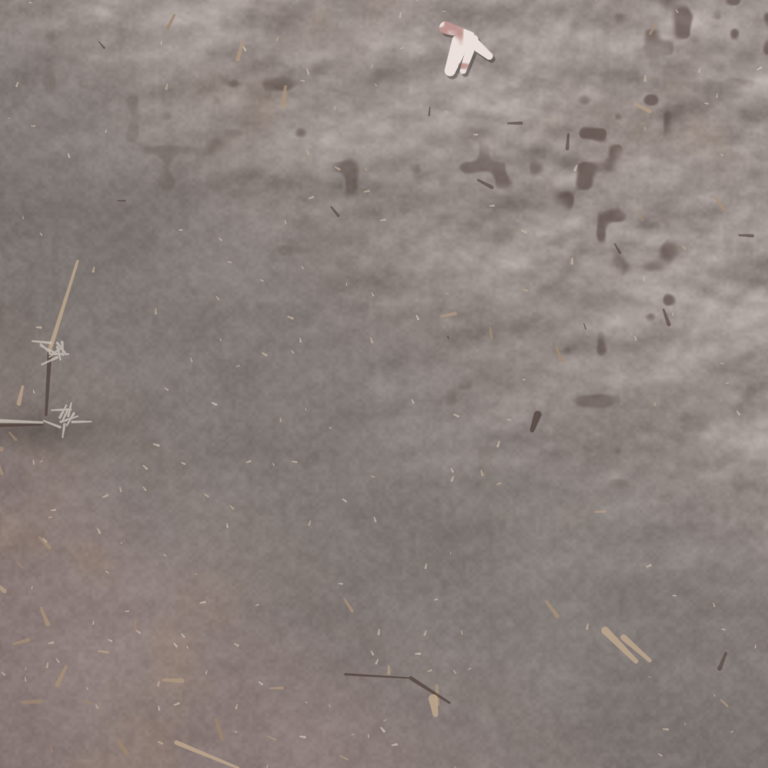
Reproduce this texture procedurally as a three.js fragment shader.

```glsl
varying vec2 vUv;

const vec3 WET_MUD = vec3(0.490, 0.463, 0.448);
const vec3 DRY_MUD = vec3(0.602, 0.561, 0.546);
const vec3 ROSY_MUD = vec3(0.548, 0.490, 0.480);
const vec3 OCHRE = vec3(0.60, 0.51, 0.42);
const vec3 STRAW = vec3(0.74, 0.65, 0.55);
const vec3 PALE = vec3(0.80, 0.77, 0.73);
const vec3 BARK = vec3(0.32, 0.26, 0.24);
const vec3 PAPER = vec3(0.92, 0.88, 0.86);
const vec3 RUST = vec3(0.62, 0.38, 0.36);
const vec2 SLOPE_DIR = vec2(0.58, 0.81);
const vec2 LIGHT_STEP = vec2(-0.004, 0.007);
const float RELIEF = 0.62;
const float GRAIN = 0.036;
const float MOTTLE = 0.085;
const float EDGE = 0.0013;

float hash(vec2 p) {
  return fract(sin(dot(p, vec2(127.1, 311.7))) * 43758.5453);
}

float noise(vec2 p) {
  vec2 i = floor(p), f = fract(p);
  f = f * f * (3.0 - 2.0 * f);
  return mix(mix(hash(i), hash(i + vec2(1, 0)), f.x),
             mix(hash(i + vec2(0, 1)), hash(i + vec2(1, 1)), f.x), f.y);
}

float fbm(vec2 p) {
  float sum = 0.0, amp = 0.5;
  for (int i = 0; i < 5; i++) {
    sum += amp * noise(p);
    p = mat2(1.6, 1.2, -1.2, 1.6) * p + 7.3;
    amp *= 0.5;
  }
  return sum;
}

// Soft coverage of a rounded line from a to b
float stroke(vec2 p, vec2 a, vec2 b, float radius) {
  vec2 ab = b - a;
  float t = clamp(dot(p - a, ab) / dot(ab, ab), 0.0, 1.0);
  float d = length(p - a - ab * t) - radius * (1.0 - 0.4 * t);
  return 1.0 - smoothstep(-EDGE, EDGE, d);
}

// Scattered slivers: x is coverage, y a random tone
vec2 slivers(vec2 p, float cells, float size, float width, float density, float seed) {
  vec2 result = vec2(0.0, 0.5), base = floor(p * cells);
  for (int y = -1; y <= 1; y++) {
    for (int x = -1; x <= 1; x++) {
      vec2 id = base + vec2(x, y), key = id + seed;
      vec2 centre = (id + vec2(hash(key + 3.1), hash(key + 8.7))) / cells;
      float angle = 2.4 + 2.6 * (hash(key + 5.3) - 0.5);
      float scale = 0.3 + 0.7 * hash(key + 1.9);
      vec2 arm = size * scale * vec2(cos(angle), sin(angle));
      float cover = step(hash(key), density) * stroke(p, centre - arm, centre + arm, width * scale);
      if (cover > result.x) result = vec2(cover, hash(key + 6.4));
    }
  }
  return result;
}

// Frayed fibres spreading from one point
float fray(vec2 p, vec2 root, float seed) {
  float cover = 0.0;
  for (int i = 0; i < 9; i++) {
    float k = float(i) + seed;
    vec2 start = root + 0.026 * (vec2(hash(vec2(k, 1.0)), hash(vec2(k, 2.0))) - 0.5);
    float angle = 6.28 * hash(vec2(k, 3.0));
    vec2 tip = start + 0.024 * vec2(cos(angle), 0.7 * sin(angle));
    cover = max(cover, stroke(p, start, tip, 0.0018));
  }
  return cover;
}

float scrap(vec2 p) {
  float s = stroke(p, vec2(0.600, 0.945), vec2(0.586, 0.908), 0.012);
  s = max(s, stroke(p, vec2(0.580, 0.964), vec2(0.613, 0.954), 0.008));
  s = max(s, stroke(p, vec2(0.616, 0.948), vec2(0.603, 0.908), 0.007));
  return max(s, stroke(p, vec2(0.614, 0.946), vec2(0.637, 0.927), 0.008));
}

void main() {
  vec2 p = vUv;
  float rise = dot(p, SLOPE_DIR) + 0.22 * (fbm(p * 3.0) - 0.48);
  float dry = smoothstep(0.56, 1.02, rise);
  float rosy = 1.0 - smoothstep(0.18, 0.56, rise);

  // Broad ground tones, mottling and raking light on the lumps
  vec3 col = mix(mix(WET_MUD, DRY_MUD, dry), ROSY_MUD, rosy);
  col += MOTTLE * (fbm(p * 7.0 + 4.0) - 0.48);
  vec2 lump = vec2(8.0, 13.0);
  float slope = fbm((p - LIGHT_STEP) * lump) - fbm((p + LIGHT_STEP) * lump);
  col += RELIEF * slope * (0.12 + 0.88 * dry);
  float stain = smoothstep(0.52, 0.72, fbm(p * 6.0 + 19.0));
  col = mix(col, OCHRE, 0.32 * stain * max(rosy, 0.7 * dry));
  col += GRAIN * (noise(p * 230.0) - 0.5) + GRAIN * (noise(p * 95.0) - 0.5);

  // Dark pits on the drier side
  float pit = smoothstep(0.64, 0.86, noise(p * 46.0)) * smoothstep(0.58, 0.78, noise(p * 13.0 + 5.0));
  col = mix(col, BARK, 0.6 * pit * dry);
  vec2 chip = slivers(p, 13.0, 0.011, 0.0028, 0.16 * dry + 0.03, 41.0);
  col = mix(col, BARK, 0.65 * chip.x);

  // Straw litter and tiny specks
  vec2 litter = slivers(p, 20.0, 0.013, 0.0033, 0.05 + 0.34 * rosy * rosy, 11.0);
  col = mix(col, mix(OCHRE, STRAW, litter.y), 0.8 * litter.x);
  vec2 speck = slivers(p, 42.0, 0.003, 0.0017, 0.06 + 0.13 * rosy, 73.0);
  col = mix(col, mix(STRAW, PALE, speck.y), 0.75 * speck.x);

  // Twigs and larger straws
  float shade = exp(-dot((p - vec2(0.05, 0.438)) * vec2(14.0, 45.0), (p - vec2(0.05, 0.438)) * vec2(14.0, 45.0)));
  col *= 1.0 - 0.22 * shade;
  float twig = stroke(p, vec2(0.065, 0.545), vec2(0.060, 0.460), 0.003);
  twig = max(twig, stroke(p, vec2(0.450, 0.122), vec2(0.535, 0.117), 0.0016));
  twig = max(twig, stroke(p, vec2(0.535, 0.117), vec2(0.585, 0.085), 0.0025));
  twig = max(twig, stroke(p, vec2(0.700, 0.460), vec2(0.693, 0.440), 0.005));
  twig = max(twig, stroke(p, vec2(0.0, 0.446), vec2(0.055, 0.447), 0.002));
  col = mix(col, BARK, 0.8 * twig);
  float straw = stroke(p, vec2(0.065, 0.545), vec2(0.101, 0.660), 0.0028);
  straw = max(straw, stroke(p, vec2(0.788, 0.179), vec2(0.828, 0.139), 0.005));
  straw = max(straw, stroke(p, vec2(0.812, 0.170), vec2(0.846, 0.140), 0.004));
  straw = max(straw, stroke(p, vec2(0.230, 0.033), vec2(0.310, 0.0), 0.003));
  straw = max(straw, stroke(p, vec2(0.564, 0.090), vec2(0.567, 0.070), 0.006));
  col = mix(col, STRAW, 0.85 * straw);
  float fibres = max(fray(p, vec2(0.085, 0.455), 2.0), fray(p, vec2(0.075, 0.543), 31.0));
  fibres = max(fibres, stroke(p, vec2(0.0, 0.452), vec2(0.055, 0.450), 0.0024));
  col = mix(col, PALE, 0.75 * fibres);

  // Crumpled paper scrap with its shadow
  col *= 1.0 - 0.3 * scrap(p + vec2(-0.003, 0.004));
  vec3 paper = mix(PAPER, RUST, 0.6 * smoothstep(0.62, 0.8, noise(p * 70.0)));
  col = mix(col, paper, scrap(p));

  gl_FragColor = vec4(col, 1.0);
}
```
